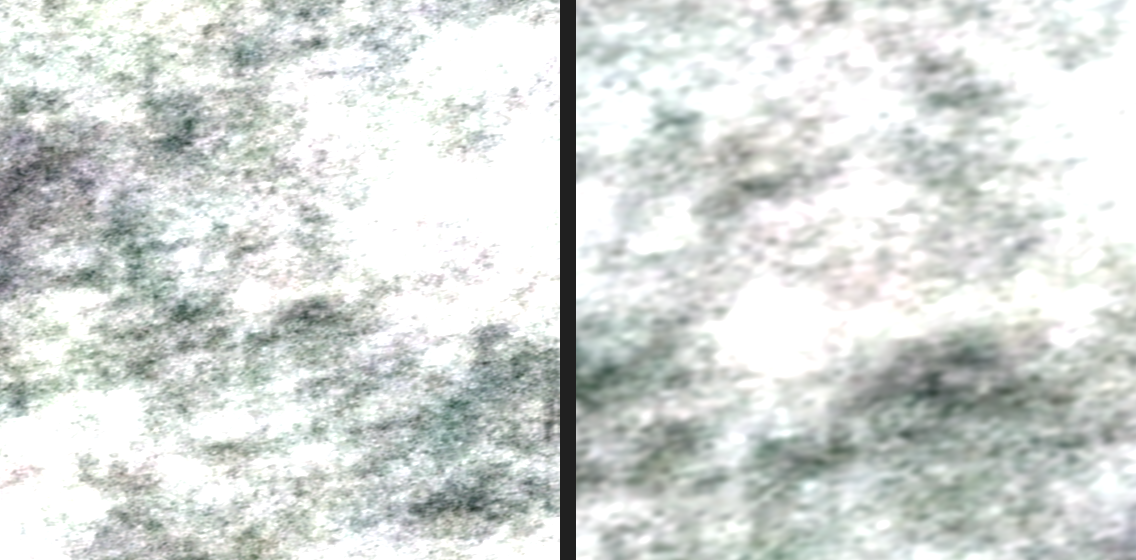
Left, the full canvas; right, a detail of the centre.
Write a three.js fragment shader that draws this texture.

```glsl
varying vec2 vUv;

const vec3  MEAN_COLOR   = vec3(0.899, 0.914, 0.906);
const vec3  CONTRAST     = vec3(0.197, 0.184, 0.192); // brightness lost per unit of noise
const vec2  BASE_CELLS   = vec2(2.1, 3.4);            // wide cells give flat clouds
const float SLOPE        = 0.12;                      // clouds rise to the right
const int   OCTAVES      = 7;
const float GAIN         = 0.855;                     // strength of each finer layer
const float TINT         = 0.075;                     // colour drift between channels
const float LAYER_SPREAD = 0.416;                     // standard deviation of one layer
const float SEED         = 17.0;

vec3 hash3(vec3 p) {
  p = fract(p * vec3(0.1031, 0.1030, 0.0973));
  p += dot(p, p.yxz + 33.33);
  return fract((p.xxy + p.yxx) * p.zyx);
}

// Soft round spot that fades out one cell away from its centre
float spot(vec2 offset) {
  float fade = max(0.0, 1.0 - dot(offset, offset));
  return fade * fade * fade;
}

// Cellular noise: each cell holds a dark and a light spot that balance out
vec3 cellLayer(vec2 p, float seed) {
  vec2 home = floor(p);
  vec2 local = p - home;
  vec3 sum = vec3(0.0);
  for (int y = -1; y <= 1; y++) {
    for (int x = -1; x <= 1; x++) {
      vec2 cell = vec2(float(x), float(y));
      vec3 id = vec3(home + cell, seed);
      vec3 place = hash3(id);
      vec3 tint = 2.0 * hash3(id + vec3(71.0, 37.0, 53.0)) - 1.0;
      vec3 weight = 2.0 * place.z - 1.0 + TINT * tint;
      vec2 offset = local - cell;
      sum += weight * (spot(offset - place.xy) - spot(offset - 1.0 + place.xy));
    }
  }
  return sum;
}

// Layers from broad clouds to fine grain, scaled to unit variance
vec3 cloudNoise(vec2 p) {
  vec3 sum = vec3(0.0);
  float amplitude = 1.0;
  float energy = 0.0;
  for (int i = 0; i < OCTAVES; i++) {
    float layer = float(i);
    vec2 shift = vec2(5.37, 9.71) * (layer + 1.0);
    sum += amplitude * cellLayer(p + shift, SEED + 11.0 * layer);
    energy += amplitude * amplitude;
    amplitude *= GAIN;
    p *= 2.0;
  }
  return sum / (LAYER_SPREAD * sqrt(energy));
}

void main() {
  vec2 sheared = vec2(vUv.x, vUv.y - SLOPE * vUv.x);
  vec3 darkness = cloudNoise(sheared * BASE_CELLS);

  // Bright parts clip to clean white
  vec3 color = clamp(MEAN_COLOR - CONTRAST * darkness, 0.0, 1.0);
  gl_FragColor = vec4(color, 1.0);
}
```
